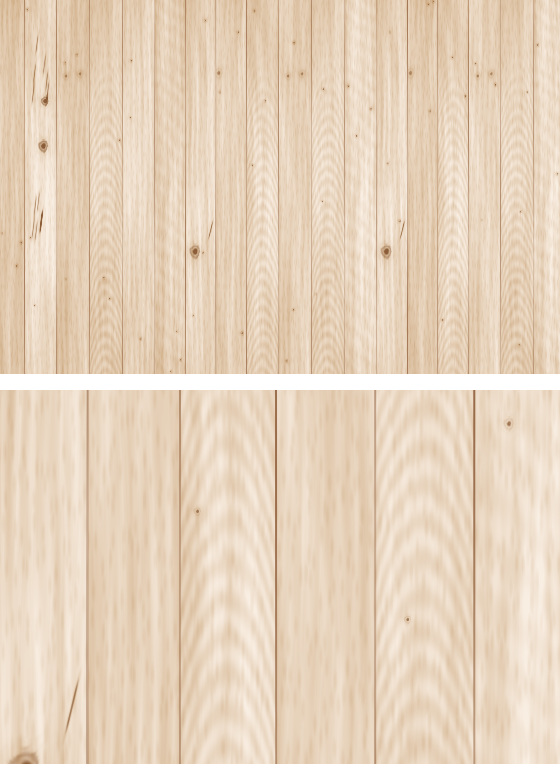
Top: the whole. Bottom: its middle third, enlarged.
Write a Shadertoy shader that draws this texture.

```glsl
const float PITCH = 0.0848;       // plank width, canvas height = 1
const float FIRST_SEAM = 0.0703;
const float SEAM_JITTER = 0.0045;
const float SEAM_HALF = 0.0009;
const float RING_GAP = 0.034;     // spacing of arched rings
const float ARCH = 0.36;
const float BASE_TONE = 0.33;
const vec3 PALE = vec3(0.96, 0.91, 0.855);
const vec3 TAN = vec3(0.82, 0.69, 0.54);
const vec3 BROWN = vec3(0.50, 0.31, 0.17);
const vec3 SEAM_COLOR = vec3(0.57, 0.38, 0.24);
const float TAU = 6.2832;

float hash(vec2 p) {
    return fract(sin(dot(p, vec2(127.1, 311.7))) * 43758.5);
}

// Layered, warped sines, roughly -1 to 1
float waves(vec2 p) {
    float sum = 0.0, amp = 0.6;
    for (int i = 0; i < 3; i++) {
        p += 0.8 * sin(p.yx * 1.3 + vec2(0.4, 1.7));
        sum += amp * sin(p.x) * cos(p.y);
        p = mat2(1.6, 1.2, -1.2, 1.6) * p + 3.1;
        amp *= 0.6;
    }
    return sum;
}

// Cellular noise: distance to the nearest scattered point
float cells(vec2 p) {
    vec2 id = floor(p), f = p - id;
    float d = 1.0;
    for (int j = -1; j <= 1; j++)
        for (int i = -1; i <= 1; i++) {
            vec2 o = vec2(i, j);
            vec2 point = vec2(hash(id + o), hash(id + o + 57.0));
            d = min(d, length(o + point - f));
        }
    return d;
}

float seamX(float k) {
    return FIRST_SEAM + PITCH * k + SEAM_JITTER * sin(0.9 * k - 1.8);
}

// Dark ringed core with a soft halo
float knot(vec2 v, float r) {
    float d = length(v * vec2(1.0, 0.8)) / r;
    d *= 1.0 + 0.3 * waves(v * 1.2 / r);
    return exp(-d * d) * (0.75 + 0.25 * sin(d * 9.0)) + 0.3 * exp(-0.8 * d);
}

// Slanted tapered split in the wood
float split(vec2 v, float slope, float len, float aa) {
    float taper = 1.0 - smoothstep(0.3, 1.0, abs(v.y) / len);
    return taper * (1.0 - smoothstep(0.0, 0.0016 + aa, abs(v.x - slope * v.y)));
}

void mainImage(out vec4 fragColor, in vec2 fragCoord) {
    vec2 p = fragCoord / iResolution.y;
    float aa = 1.0 / iResolution.y;

    // Plank lookup; the board designs recur every six planks
    float k = floor((p.x - FIRST_SEAM) / PITCH);
    if (p.x < seamX(k)) k -= 1.0;
    else if (p.x >= seamX(k + 1.0)) k += 1.0;
    float left = seamX(k), right = seamX(k + 1.0);
    float kind = mod(k < 3.0 ? k + 1.0 : k, 6.0);
    float u = (p.x - left) / (right - left) - 0.5;
    vec2 q = vec2(u * PITCH, p.y);
    vec2 s = q + vec2(kind * 1.37 + 0.4, kind * 2.71);
    bool gouged = k == 0.0;
    bool arched = (kind == 1.0 || kind == 3.0) && !gouged && k != 3.0;

    // Broad stains, streaks, fibres and pores
    float tone = BASE_TONE + 0.22 * (hash(vec2(k, 4.0)) - 0.5);
    tone += kind == 0.0 ? 0.12 : (gouged ? -0.12 : 0.0);
    tone += 0.25 * waves(s * vec2(24.0, 4.0));
    tone += 0.17 * waves(s * vec2(75.0, 2.5));
    tone += 0.18 * waves(s * vec2(170.0, 7.0));
    tone += 0.16 * (1.0 - smoothstep(0.05, 0.4, cells(s * vec2(150.0, 28.0))));
    tone += 0.20 * pow(abs(p.y - 0.48) * 2.0, 2.0) - 0.05;
    tone += 0.18 * exp(-(0.5 + u) * 9.0) + 0.08 * exp(-(0.5 - u) * 12.0);

    // Growth rings: arches or near-straight lines
    float drift = waves(s * vec2(18.0, 6.0));
    if (arched) {
        float ring = sin(TAU * (p.y + ARCH * u * u) / RING_GAP + 2.5 * drift);
        tone += 0.13 * ring * (1.0 - smoothstep(0.6, 0.95, p.y));
    } else {
        tone += 0.08 * sin(TAU * 6.0 * u + 2.0 * drift + 3.0 * sin(p.y * 3.0 + k));
    }
    if (kind == 4.0) tone += 0.06 * sin(p.y * 130.0 + 9.0 * u + 3.0 * drift);

    // Knots and splits
    float dark = 0.0;
    if (kind == 0.0) dark += 0.6 * knot(q - vec2(-0.034, 0.805), 0.012);
    if (kind == 2.0)
        for (float side = -1.0; side < 2.0; side += 2.0)
            dark += 0.6 * knot(q - vec2(0.018 * side, 0.80 + 0.003 * side), 0.009);
    if (kind == 5.0) {
        dark += knot(q - vec2(-0.015, 0.328), 0.015);
        dark += 0.8 * split(q - vec2(0.028, 0.385), 0.25, 0.04, aa);
    }
    if (gouged) {
        for (float i = 0.0; i < 2.0; i++)
            dark += 1.1 * knot(q - vec2(0.012 - 0.004 * i, 0.73 - 0.12 * i), 0.010 + 0.003 * i);
        for (float i = 0.0; i < 12.0; i++) {
            vec2 at = vec2(0.045 * hash(vec2(i, 2.0)) - 0.025, mix(0.82, 0.44, mod(i, 2.0)));
            at.y += 0.16 * (hash(vec2(i, 9.0)) - 0.5);
            dark += 0.7 * split(q - at, 0.12, 0.045, aa);
        }
    }
    for (float i = 0.0; i < 3.0; i++) {
        vec2 at = vec2((hash(vec2(k, i)) - 0.5) * 0.07, hash(vec2(i + 20.0, k)));
        dark += 0.7 * knot(q - at, 0.003 + 0.002 * hash(vec2(k, i + 40.0)));
    }

    // Colour, then the gaps between planks
    vec3 color = mix(PALE, TAN, clamp(tone + 0.8 * dark, -0.1, 1.15));
    color = mix(color, BROWN, 0.85 * smoothstep(0.35, 1.1, dark));
    float edge = min(p.x - left, right - p.x);
    float seam = 1.0 - smoothstep(SEAM_HALF - 0.5 * aa, SEAM_HALF + 0.5 * aa, edge);
    float wear = 0.65 + 0.25 * sin(p.y * 7.0 + floor(p.x / PITCH + 0.2) * 2.0);
    fragColor = vec4(mix(color, SEAM_COLOR, seam * wear), 1.0);
}
```
